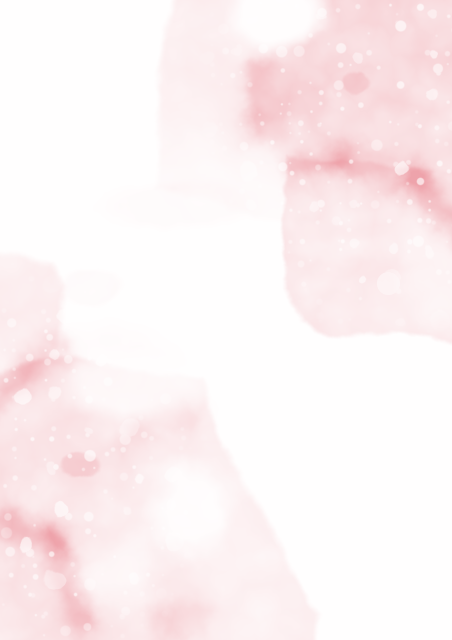
Give the GLSL for this background, as a Shadertoy shader.

```glsl
const vec3 PAPER = vec3(1.0, 0.996, 0.996);
const vec3 ROSE = vec3(0.935, 0.64, 0.67);

vec2 hash2(vec2 p) {
    vec3 h = fract(p.xyx * vec3(0.1031, 0.103, 0.0973));
    h += dot(h, h.yzx + 33.33);
    return fract((h.xx + h.yz) * h.zy);
}

// Layered sines used to bend the outlines
vec2 ripple(vec2 p) {
    vec2 bend = vec2(0.0);
    float amp = 0.5;
    for (int i = 0; i < 5; i++) {
        p = mat2(0.8, 0.6, -0.6, 0.8) * p * 1.9 + 1.7;
        bend += amp * sin(p.yx + 1.4 * sin(p * 0.7));
        amp *= 0.55;
    }
    return bend;
}

// Distance to the nearest scattered cell point
float cellular(vec2 p) {
    vec2 cell = floor(p);
    float nearest = 2.0;
    for (int y = -1; y <= 1; y++)
    for (int x = -1; x <= 1; x++) {
        vec2 c = cell + vec2(x, y);
        nearest = min(nearest, length(c + hash2(c) - p));
    }
    return nearest;
}

// Signed distance to a closed outline, negative inside
float outline(vec2 p, vec2 v[8]) {
    float d = 9.0, side = 1.0;
    for (int i = 0; i < 8; i++) {
        vec2 a = v[i], e = v[(i + 7) % 8] - a, w = p - a;
        vec2 b = w - e * clamp(dot(w, e) / dot(e, e), 0.0, 1.0);
        d = min(d, dot(b, b));
        bvec3 c = bvec3(p.y >= a.y, p.y < a.y + e.y, e.x * w.y > e.y * w.x);
        if (all(c) || all(not(c))) side = -side;
    }
    return side * sqrt(d);
}

// Flat wash with a slightly darker dried rim
float wash(float d, float soft, float rim) {
    return smoothstep(-soft, soft, -d) * (1.0 + rim * exp(-abs(d) / 0.025));
}

float blob(vec2 p, vec2 centre, vec2 radii, float soft) {
    return 1.0 - smoothstep(1.0 - soft, 1.0, length((p - centre) / radii));
}

float stroke(vec2 p, vec2 a, vec2 b, float width) {
    vec2 w = p - a, e = b - a;
    float d = length(w - e * clamp(dot(w, e) / dot(e, e), 0.0, 1.0));
    return exp(-d * d / (width * width));
}

// Round droplets, at most one in each grid cell
float droplets(vec2 p, float scale, float chance, float pixel) {
    vec2 cell = floor(p * scale);
    vec2 pos = hash2(cell + scale), kind = hash2(cell + scale + 57.0);
    float radius = mix(0.1, 0.3, kind.y * kind.y);
    float d = length(fract(p * scale) - mix(vec2(0.32), vec2(0.68), pos)) - radius;
    float edge = pixel * scale;
    return step(kind.x, chance) * mix(0.35, 0.9, pos.x) * (1.0 - smoothstep(-edge, edge, d));
}

void mainImage(out vec4 fragColor, in vec2 fragCoord) {
    float pixel = 1.0 / iResolution.y;
    vec2 p = fragCoord * pixel;
    vec2 q = p + 0.007 * ripple(p * 11.0) + 0.0025 * ripple(p * 55.0);
    vec2 s = p + 0.014 * ripple(p * 14.0) + 0.005 * ripple(p * 45.0);
    float grain = cellular(s * 10.0) + 0.6 * cellular(s * 23.0 + 7.0) - 0.75;

    // Upper right washes
    float veil = outline(q, vec2[8](vec2(0.285, 1.1), vec2(0.25, 0.89), vec2(0.245, 0.71), vec2(0.36, 0.67),
        vec2(0.46, 0.655), vec2(0.8, 0.7), vec2(0.8, 0.9), vec2(0.8, 1.1)));
    float bloom = outline(s, vec2[8](vec2(0.51, 1.1), vec2(0.5, 0.95), vec2(0.41, 0.9), vec2(0.385, 0.82),
        vec2(0.455, 0.725), vec2(0.62, 0.745), vec2(0.75, 0.6), vec2(0.8, 1.1)));
    float skirt = outline(q, vec2[8](vec2(0.45, 0.76), vec2(0.44, 0.65), vec2(0.442, 0.55), vec2(0.47, 0.5),
        vec2(0.51, 0.473), vec2(0.62, 0.478), vec2(0.8, 0.46), vec2(0.8, 0.72)));
    float pigment = wash(veil, 0.008, 0.1) * mix(0.035, 0.16, smoothstep(0.66, 0.92, p.y));
    pigment += 0.24 * wash(bloom, 0.025, 0.25);
    pigment += 0.22 * wash(skirt, 0.005, 0.15) * (1.0 - 0.6 * smoothstep(-0.02, 0.04, -bloom));
    pigment += 0.035 * blob(q, vec2(0.28, 0.68), vec2(0.145, 0.045), 0.4);

    // Lower left washes
    float corner = outline(q, vec2[8](vec2(-0.1, 0.61), vec2(0.03, 0.603), vec2(0.08, 0.585), vec2(0.095, 0.55),
        vec2(0.09, 0.45), vec2(0.04, 0.4), vec2(-0.1, 0.36), vec2(-0.1, 0.5)));
    float slope = outline(q, vec2[8](vec2(-0.1, 0.4), vec2(0.1, 0.44), vec2(0.32, 0.41), vec2(0.338, 0.31),
        vec2(0.44, 0.155), vec2(0.495, 0.04), vec2(0.49, -0.1), vec2(-0.1, -0.1)));
    pigment += 0.17 * wash(corner, 0.008, 0.1);
    pigment += wash(slope, 0.007, 0.1) * mix(0.27, 0.15, smoothstep(0.1, 0.36, p.x));
    pigment += 0.045 * blob(q, vec2(0.14, 0.55), vec2(0.055, 0.035), 0.3);
    pigment += 0.03 * blob(q, vec2(0.17, 0.44), vec2(0.15, 0.07), 0.6);

    // Cleared pools of water
    pigment *= 1.0 - 0.95 * blob(q, vec2(0.43, 0.98), vec2(0.085, 0.068), 0.45);
    pigment *= 1.0 - 0.9 * blob(s, vec2(0.295, 0.2), vec2(0.085, 0.095), 0.6);
    pigment *= 1.0 - 0.65 * blob(s, vec2(0.19, 0.11), vec2(0.09, 0.08), 0.8);
    pigment *= 1.0 - 0.75 * blob(q, vec2(0.21, 0.4), vec2(0.14, 0.065), 0.5);
    pigment *= 1.0 - 0.5 * blob(s, vec2(0.69, 0.57), vec2(0.1, 0.11), 0.7);
    pigment *= 1.0 - 0.3 * blob(s, vec2(0.52, 0.61), vec2(0.12, 0.03), 0.8);

    // Gathered pigment
    float dark = 0.25 * stroke(s, vec2(0.47, 0.727), vec2(0.55, 0.757), 0.025);
    dark += 0.25 * stroke(s, vec2(0.55, 0.757), vec2(0.63, 0.73), 0.025);
    dark += 0.4 * stroke(s, vec2(0.65, 0.71), vec2(0.72, 0.64), 0.028);
    dark += 0.25 * stroke(s, vec2(0.4, 0.89), vec2(0.39, 0.82), 0.025);
    dark += 0.15 * stroke(s, vec2(0.4, 0.82), vec2(0.5, 0.85), 0.05);
    dark += 0.35 * stroke(s, vec2(0.085, 0.455), vec2(0.0, 0.375), 0.025);
    dark += 0.36 * stroke(s, vec2(0.0, 0.175), vec2(0.09, 0.15), 0.028);
    dark += 0.36 * stroke(s, vec2(0.09, 0.15), vec2(0.125, 0.02), 0.025);
    dark += 0.15 * stroke(s, vec2(0.2, 0.31), vec2(0.29, 0.35), 0.03);
    dark += 0.22 * stroke(s, vec2(0.25, 0.02), vec2(0.32, 0.04), 0.03);
    dark += 0.18 * blob(q, vec2(0.13, 0.27), vec2(0.032, 0.02), 0.3);
    dark += 0.18 * blob(q, vec2(0.555, 0.87), vec2(0.026, 0.018), 0.3);
    pigment = (pigment + dark) * (1.0 + 0.55 * grain);

    // Pale droplets, thickest near the two corners
    float zone = max(blob(p, vec2(0.6, 0.85), vec2(0.32, 0.42), 0.4), blob(p, vec2(0.07, 0.25), vec2(0.28, 0.36), 0.4));
    float drops = droplets(q, 17.0, 0.42, pixel);
    drops = max(drops, droplets(p, 33.0, 0.28, pixel));
    drops = max(drops, droplets(p, 65.0, 0.13, pixel));
    drops = max(drops, 0.7 * blob(p, vec2(0.607, 0.557), vec2(0.019), 0.1));
    pigment *= 1.0 - 0.75 * zone * drops;

    fragColor = vec4(mix(PAPER, ROSE, clamp(pigment, 0.0, 1.0)), 1.0);
}
```
